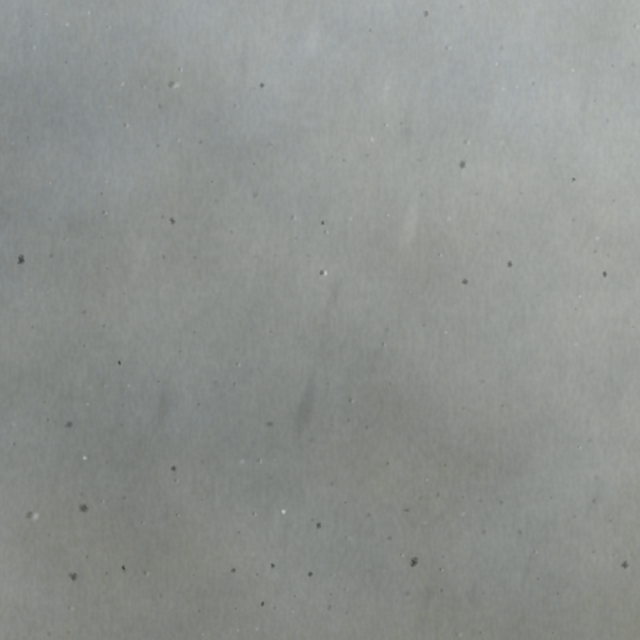
This texture is drawn by a three.js fragment shader. Its source:

```glsl
// Smooth grey concrete: soft diagonal light, cloudy stains, fine grain and small pits.
#define SHADE_LEVEL 0.518
#define LIGHT_RANGE 0.165
#define CLOUD_AMOUNT 0.085
#define TINT_AMOUNT 0.034
#define GRAIN_AMOUNT 0.025
#define SCUFF_AMOUNT 0.050
#define PIT_CELLS 13.0
#define PIT_SHARE 0.17
#define SPECK_CELLS 34.0
#define SPECK_SHARE 0.20

varying vec2 vUv;

vec2 hash2(vec2 p) {
  vec3 q = fract(p.xyx * vec3(0.1031, 0.1030, 0.0973));
  q += dot(q, q.yzx + 33.33);
  return fract((q.xx + q.yz) * q.zy);
}

// Gradient noise, roughly -0.7 to 0.7
float cornerSlope(vec2 cell, vec2 offset) {
  float angle = 6.2832 * hash2(cell).x;
  return dot(vec2(cos(angle), sin(angle)), offset);
}

float gradientNoise(vec2 p) {
  vec2 i = floor(p), f = fract(p);
  vec2 u = f * f * f * (f * (f * 6.0 - 15.0) + 10.0);
  vec2 e = vec2(1.0, 0.0);
  float low = mix(cornerSlope(i, f), cornerSlope(i + e, f - e), u.x);
  float high = mix(cornerSlope(i + e.yx, f - e.yx), cornerSlope(i + 1.0, f - 1.0), u.x);
  return mix(low, high, u.y);
}

float fbm(vec2 p) {
  float sum = 0.0, weight = 0.6;
  for (int i = 0; i < 5; i++) {
    sum += weight * gradientNoise(p);
    p = mat2(0.8, 0.6, -0.6, 0.8) * p * 2.1 + 17.3;
    weight *= 0.55;
  }
  return sum;
}

float softDot(vec2 offset, float radius) {
  return 1.0 - smoothstep(0.1 * radius, 1.3 * radius, length(offset));
}

// One jittered mark per chosen cell: a dark hole, a pale chip, or both side by side
float marks(vec2 uv, float cells, float share, float minRadius, float maxRadius, float seed) {
  vec2 cell = floor(uv * cells);
  vec2 pick = hash2(cell + seed);
  vec2 kind = hash2(cell + seed + 51.7);
  vec2 center = (cell + 0.25 + 0.5 * hash2(cell + seed + 113.1)) / cells;
  float radius = mix(minRadius, maxRadius, pick.y * pick.y);
  vec2 offset = uv - center;
  offset += 0.5 * radius * gradientNoise(uv * 160.0 + seed);
  offset.x *= mix(0.8, 1.25, kind.y);
  float dark = softDot(offset, radius) * (1.0 - step(0.85, kind.x));
  float pale = softDot(offset - radius * vec2(1.1, -0.3), radius) * step(0.65, kind.x);
  float strength = mix(0.35, 1.0, kind.y);
  return step(pick.x, share) * strength * (pale - dark);
}

void main() {
  vec2 uv = vUv;

  // Light falling from the upper right
  float diagonal = dot(uv, vec2(0.55, 0.83));
  float light = SHADE_LEVEL + LIGHT_RANGE * smoothstep(0.4, 1.42, diagonal);

  // Broad stains with finer blotches inside
  light += CLOUD_AMOUNT * fbm(uv * 3.2 + 4.7);

  // Sparse slanted scuffs, dark and pale
  vec2 slanted = vec2(uv.x - 0.25 * uv.y, uv.y);
  float scuff = gradientNoise(slanted * vec2(22.0, 7.0) + 31.0);
  light += SCUFF_AMOUNT * (smoothstep(0.35, 0.75, scuff) - smoothstep(0.35, 0.7, -scuff));

  // Fine grain, drawn out slightly upright
  float grain = gradientNoise(uv * vec2(140.0, 75.0));
  grain += 0.6 * gradientNoise(uv * vec2(190.0, 160.0) + 9.0);
  grain += 0.6 * gradientNoise(uv * vec2(60.0, 28.0) + 23.0);
  light += GRAIN_AMOUNT * grain;

  // Distinct pits, then many faint specks
  float pits = marks(uv, PIT_CELLS, PIT_SHARE, 0.0040, 0.0080, 7.0);
  float specks = marks(uv, SPECK_CELLS, SPECK_SHARE, 0.0030, 0.0050, 211.0);
  light += 0.25 * pits + 0.075 * specks;

  // Slightly green grey, cool toward the upper left and warm toward the bottom
  float warmth = 0.25 - 0.5 * uv.y + 0.2 * uv.x;
  warmth += 0.7 * fbm(uv * 4.0 + 61.0) + 0.35 * gradientNoise(uv * vec2(90.0, 40.0) + 77.0);
  vec3 color = light + vec3(-0.010, 0.008, -0.002);
  color += TINT_AMOUNT * warmth * vec3(0.5, 0.0, -1.0);

  gl_FragColor = vec4(color, 1.0);
}
```
